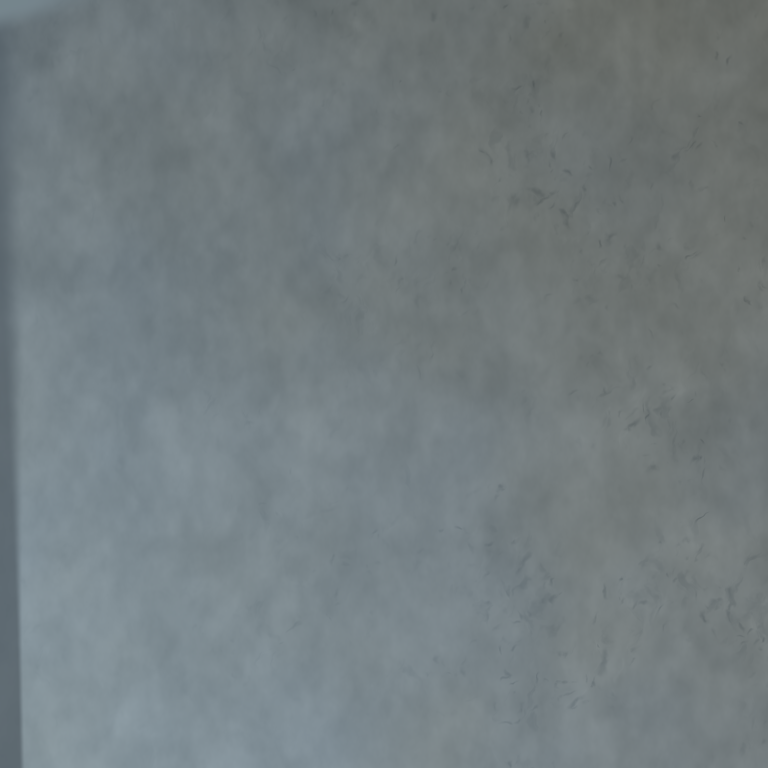
A WebGL 1 fragment shader for this texture:

```glsl
precision highp float;

uniform vec2 u_resolution;

const vec3 BOTTOM_LEFT = vec3(0.530, 0.594, 0.630);
const vec3 BOTTOM_RIGHT = vec3(0.458, 0.491, 0.503);
const vec3 TOP_LEFT = vec3(0.420, 0.462, 0.482);
const vec3 TOP_RIGHT = vec3(0.402, 0.412, 0.390);
const vec3 SIDE_SHADE = vec3(0.345, 0.390, 0.420);
const vec3 CEILING = vec3(0.460, 0.520, 0.550);

float hash(vec2 p) {
  vec3 q = fract(vec3(p.xyx) * 0.1031);
  q += dot(q, q.yzx + 33.33);
  return fract((q.x + q.y) * q.z);
}

float noise(vec2 p) {
  vec2 cell = floor(p);
  vec2 f = fract(p);
  f = f * f * f * (f * (f * 6.0 - 15.0) + 10.0);
  float low = mix(hash(cell), hash(cell + vec2(1.0, 0.0)), f.x);
  float high = mix(hash(cell + vec2(0.0, 1.0)), hash(cell + vec2(1.0)), f.x);
  return mix(low, high, f.y);
}

// Layered noise, centred on zero
float fbm(vec2 p) {
  float sum = 0.0;
  float weight = 0.5;
  for (int i = 0; i < 4; i++) {
    sum += weight * (noise(p) - 0.5);
    p = mat2(1.6, 1.2, -1.2, 1.6) * p + 17.3;
    weight *= 0.5;
  }
  return sum;
}

vec2 turn(vec2 p, float angle) {
  float c = cos(angle);
  float s = sin(angle);
  return vec2(c * p.x + s * p.y, c * p.y - s * p.x);
}

// Ragged smears drawn out along one direction
float smears(vec2 p, float angle, vec2 scale, float amount) {
  float n = fbm(turn(p, angle) * scale);
  return smoothstep(0.22 - amount, 0.44 - amount, n);
}

// Soft tapered trowel marks, one candidate per grid cell
float strokes(vec2 p, float scale, float seed, float density) {
  vec2 q = p * scale;
  vec2 home = floor(q);
  float mark = 0.0;
  for (int y = -1; y <= 1; y++) {
    for (int x = -1; x <= 1; x++) {
      vec2 cell = home + vec2(float(x), float(y));
      vec2 key = cell + seed;
      vec2 centre = cell + vec2(hash(key), hash(key + 41.7));
      float angle = 1.2 + (hash(key + 83.1) - 0.5) * 2.0;
      vec2 d = turn(q - centre, angle);
      float v = d.y + 0.35 * d.x * d.x;
      float halfLength = mix(0.25, 0.65, hash(key + 127.9));
      float taper = 1.0 - smoothstep(0.1, 1.0, abs(d.x) / halfLength);
      float body = 1.0 - smoothstep(0.0, 0.19, abs(v));
      float present = smoothstep(0.0, 0.3, density - hash(key + 211.3));
      mark = max(mark, taper * body * present * mix(0.4, 1.0, hash(key + 5.9)));
    }
  }
  return mark;
}

// Broad light falling from the lower left, cooler there
vec3 wallLight(vec2 p) {
  vec2 s = smoothstep(-0.15, 1.15, p);
  vec3 low = mix(BOTTOM_LEFT, BOTTOM_RIGHT, s.x);
  vec3 high = mix(TOP_LEFT, TOP_RIGHT, s.x);
  return mix(low, high, s.y);
}

// Cloudy plaster: wide patches, blotches and small upright grain
vec3 plaster(vec2 p) {
  vec2 warp = vec2(fbm(p * 9.0), fbm(p * 9.0 + 31.0)) * 0.07;
  float tone = fbm((p + warp) * 5.0) * 0.035
             + fbm((p + warp) * vec2(17.0, 14.0) + 9.0) * 0.072
             + fbm(p * vec2(58.0, 38.0) + 53.0) * 0.044;
  float tint = fbm(p * 5.0 + 71.0);
  return vec3(tone) + tint * vec3(0.014, 0.0, -0.026);
}

void main() {
  vec2 p = gl_FragCoord.xy / u_resolution;
  vec3 color = wallLight(p) + plaster(p);

  // Wear gathers in loose clusters toward the right
  float side = smoothstep(0.15, 0.85, p.x);
  float cluster = smoothstep(-0.12, 0.24, fbm(p * 9.0 + 13.0));
  float wear = cluster * mix(0.3, 1.0, side);
  vec2 bent = p + 0.035 * vec2(fbm(p * 28.0), fbm(p * 28.0 + 60.0));

  // Broken smudges underneath, thin marks on top
  float smudge = max(smears(bent, 0.35, vec2(46.0, 22.0), 0.12 * wear),
                     smears(bent + 7.0, -0.4, vec2(62.0, 28.0), 0.12 * wear));
  float breaks = smoothstep(-0.2, 0.15, fbm(p * 70.0 + 19.0));
  float marks = max(strokes(bent, 30.0, 3.0, 0.75 * wear),
                    strokes(bent, 52.0, 91.0, 0.85 * wear)) * breaks;
  float pale = smears(bent + 3.0, -0.2, vec2(56.0, 26.0), 0.1 * wear);
  color -= vec3(0.036, 0.034, 0.031) * smudge * mix(0.3, 1.0, wear);
  color -= vec3(0.066, 0.063, 0.058) * marks * mix(0.3, 1.0, side);
  color += 0.016 * pale * mix(0.5, 1.0, wear);

  // Shaded return along the left edge, softer toward the top
  float edge = mix(0.029, 0.010, p.y);
  float blur = mix(0.004, 0.022, smoothstep(0.1, 0.9, p.y));
  float shade = 1.0 - smoothstep(edge - blur, edge + blur, p.x);
  color = mix(color, SIDE_SHADE + 0.3 * plaster(p), shade * 0.85);

  // Pale sliver of ceiling in the upper left corner
  float above = p.y - 0.965 - 0.27 * p.x;
  float sliver = smoothstep(-0.012, 0.022, above);
  color = mix(color, CEILING, sliver * (1.0 - smoothstep(0.03, 0.16, p.x)));

  gl_FragColor = vec4(clamp(color, 0.0, 1.0), 1.0);
}
```
